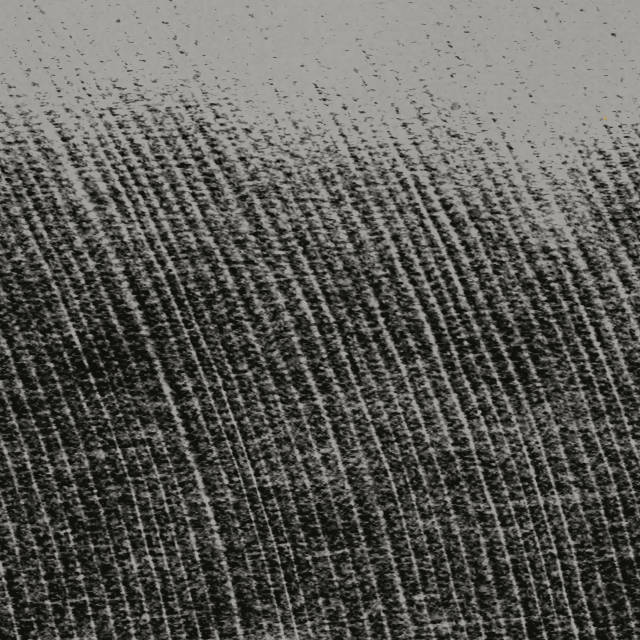
A Shadertoy shader for this texture:

```glsl
// Worn ribbed cloth print: dark slanted cords fading upward into speckled grey paper.

float hash(vec2 p) {
    return fract(sin(dot(p, vec2(127.1, 311.7))) * 43758.5453);
}

float noise(vec2 p) {
    vec2 i = floor(p), f = fract(p);
    f = f * f * (3.0 - 2.0 * f);
    return mix(mix(hash(i), hash(i + vec2(1, 0)), f.x),
               mix(hash(i + vec2(0, 1)), hash(i + vec2(1, 1)), f.x), f.y);
}

float fbm(vec2 p) {
    float sum = 0.0, amp = 0.5;
    for (int i = 0; i < 4; i++) {
        sum += amp * noise(p);
        p = p * 2.03 + 17.3;
        amp *= 0.5;
    }
    return sum;
}

// Soft round patch, 1 at its centre
float patchAt(vec2 p, vec2 centre, vec2 size) {
    vec2 d = (p - centre) / size;
    return exp(-dot(d, d));
}

// Ribs: x = pale ridge line, y = shadow at its right side
vec2 ribs(float s, float y, float depth) {
    float phase = s * 34.0 + 0.9 * noise(vec2(s * 12.0, 3.0)) + 0.15 * noise(vec2(s * 20.0, y * 12.0));
    float id = floor(phase + 0.4);
    float across = phase - id;
    float strength = mix(0.6, 1.0, hash(vec2(id, 4.0)));
    strength *= 0.65 + 0.6 * noise(vec2(id * 7.3, y * 14.0));
    float width = mix(0.19, 0.1, smoothstep(0.3, 0.75, depth));
    float ridge = exp(-across * across / (width * width));
    float shadow = exp(-pow((across - 0.3) / 0.19, 2.0));
    return vec2(ridge, shadow) * strength;
}

void mainImage(out vec4 fragColor, in vec2 fragCoord) {
    vec2 uv = fragCoord / iResolution.xy;
    float depth = 1.0 - uv.y;

    // Cord coordinates: s across the curved ribs, row along them
    float s = uv.x - 0.62 * depth + 0.2 * depth * depth;
    s += 0.003 * (noise(uv * 16.0) - 0.5);
    float row = uv.y - 0.09 * uv.x + 0.005 * noise(uv * 22.0);

    // Uneven upper border of the inked area
    float border = 0.745 + 0.04 * patchAt(uv, vec2(0.27, uv.y), vec2(0.16, 1.0))
                 - 0.06 * patchAt(uv, vec2(0.84, uv.y), vec2(0.1, 1.0))
                 + 0.08 * (fbm(vec2(s * 12.0, uv.y * 5.0)) - 0.47);
    float above = uv.y - border;
    float bare = smoothstep(-0.07, 0.17, above);
    float light = 0.23 + 0.13 * smoothstep(-0.35, 0.0, above)
                + 0.61 * bare + 0.08 * smoothstep(0.08, 0.26, above);

    // Broad wear, with rubbed and heavily inked places
    float wear = 0.5 * (fbm(uv * vec2(7.0, 11.0) + 3.0) - 0.47);
    wear += 0.22 * patchAt(uv, vec2(0.51, 0.27), vec2(0.06, 0.04));
    wear += 0.20 * patchAt(uv, vec2(0.84, 0.33), vec2(0.07, 0.04));
    wear += 0.16 * patchAt(uv, vec2(0.64, 0.39), vec2(0.09, 0.04));
    wear += 0.25 * patchAt(uv, vec2(0.115, 0.49), vec2(0.025, 0.03));
    wear += 0.30 * patchAt(uv, vec2(0.12, 0.72), vec2(0.04, 0.025));
    wear += 0.25 * patchAt(uv, vec2(0.87, 0.65), vec2(0.05, 0.04));
    wear += 0.22 * patchAt(uv, vec2(0.71, 0.70), vec2(0.03, 0.02));
    wear += 0.16 * patchAt(uv, vec2(0.49, 0.68), vec2(0.05, 0.04));
    wear -= 0.15 * patchAt(uv, vec2(0.22, 0.45), vec2(0.2, 0.06));
    wear -= 0.13 * patchAt(uv, vec2(0.92, 0.19), vec2(0.13, 0.1));
    wear -= 0.13 * patchAt(uv, vec2(0.03, 0.56), vec2(0.08, 0.13));
    light += 0.7 * wear * (1.0 - 0.4 * bare);

    // Ribs, broken by cross threads
    vec2 rib = ribs(s, uv.y, depth);
    float rung = 0.5 + 0.5 * sin(6.283 * (row * 88.0 + 1.2 * noise(vec2(s * 35.0, row * 12.0))));
    light += rib.x * mix(0.56, 0.2, bare) - rib.y * mix(0.2, 0.3, bare);
    light += 0.2 * (rung - 0.5) * (1.0 - 0.4 * smoothstep(0.4, 0.8, depth));

    // Long pale threads toward the bottom
    float thread = smoothstep(0.7, 0.95, noise(vec2(uv.x * 9.0, row * 110.0)));
    light += 0.26 * thread * smoothstep(0.35, 0.9, depth);

    // Fine grain, slightly stretched along the cross threads
    float grain = 0.55 * noise(vec2(s * 150.0, row * 230.0))
                + 0.45 * noise(vec2(s * 290.0 + 9.0, row * 410.0));
    light += mix(1.15, 1.4, bare) * (grain - 0.5);

    // Ink on faintly mottled paper
    float shade = smoothstep(-0.1, mix(0.95, 0.72, bare), light);
    float mottle = 0.025 * (noise(uv * 190.0) - 0.5) + 0.03 * (fbm(uv * 4.0) - 0.47);
    vec3 paper = vec3(0.64, 0.63, 0.615) + mottle;
    vec3 color = mix(vec3(0.06, 0.06, 0.045), paper, shade);

    // Tiny ochre fleck
    float fleck = 1.0 - smoothstep(0.002, 0.004, length(uv - vec2(0.946, 0.815)));
    color = mix(color, vec3(0.72, 0.62, 0.38), 0.8 * fleck);

    fragColor = vec4(color, 1.0);
}
```
